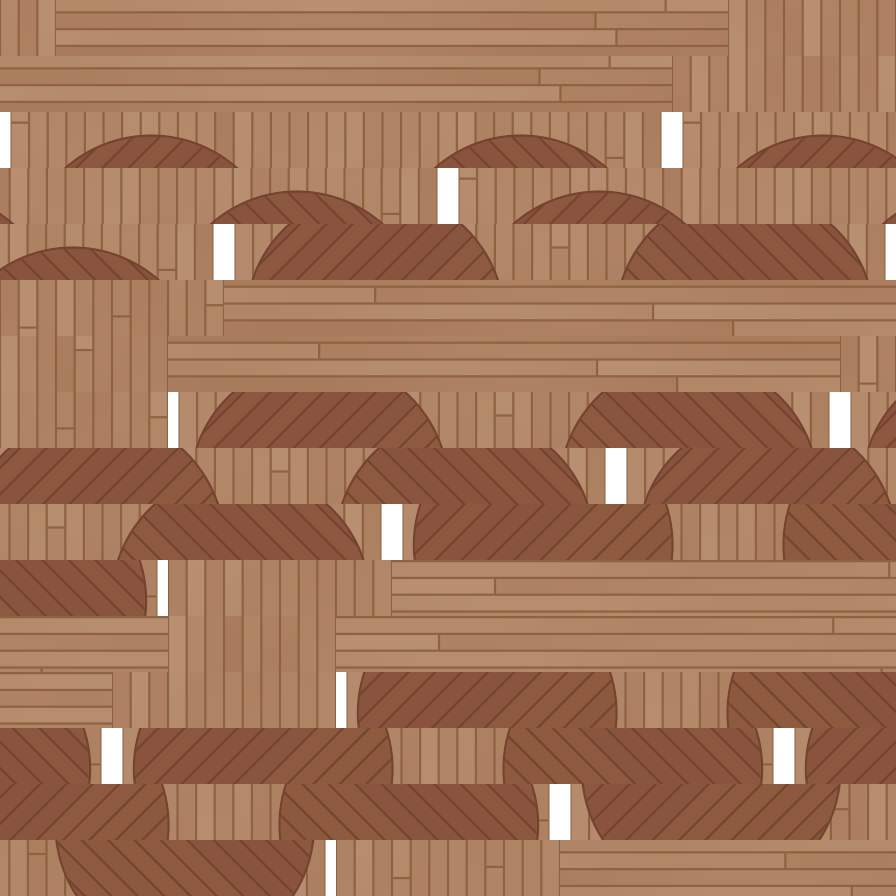
Give the GLSL for this pattern, as a WebGL 1 fragment shader.

```glsl
precision highp float;
// Wooden floor cut into sixteen strips: one long band of planks, medallions and
// white gaps runs from strip to strip, and each lap of the band shows the next
// slice down of the same floor. Lengths are in strip heights, y points down.

uniform vec2 u_resolution;

const float STRIPS = 16.0;
const float LAP = 83.0;             // band length before the next slice starts
const float LAP_START = 3.0;        // part of the first lap that is cut off
const float PANELS_END = 35.0;      // plank panels first, then medallion bays
const float BAY = 12.0;             // width of a bay and of a long-plank panel
const float PANEL_STEP = 15.0;
const float GAP = 0.1875;           // white margin at both ends of a bay
const vec2 DISC_CENTER = vec2(2.70, 2.73);
const float DISC_RADIUS = 2.31;
const float UPRIGHT_WIDTH = 0.33333;
const float BAY_PLANK_WIDTH = 0.33214;
const float LONG_WIDTH = 0.3;
const float LONG_OFFSET = 0.22;
const float JOINT_STEP = 5.69;
const float JOINT_SPAN = 9.55;
const float LINE_HALF = 0.02;

const vec3 WOOD_LIGHT = vec3(0.720, 0.560, 0.440);
const vec3 WOOD_DEEP = vec3(0.655, 0.475, 0.355);
const vec3 WOOD_LINE = vec3(0.560, 0.390, 0.250);
const vec3 DISC_WOOD = vec3(0.535, 0.325, 0.240);
const vec3 DISC_WARM = vec3(0.565, 0.365, 0.250);
const vec3 DISC_LINE = vec3(0.455, 0.265, 0.190);

float hash(float n) {
  return fract(sin(n * 12.9898 + 4.137) * 4375.85);
}

// Coverage of the region d < 0, softened over one pixel.
float cover(float d, float px) {
  return clamp(0.5 - d / px, 0.0, 1.0);
}

// Distance to the nearest whole multiple of the given width.
float seamDistance(float x, float width) {
  return abs(fract(x / width + 0.5) - 0.5) * width;
}

// Plank field: x runs along the planks, y across; each plank has one joint.
vec3 planks(vec2 p, float width, float joint, float seed, float px) {
  float id = floor(p.y / width);
  float piece = id * 2.0 + step(joint, p.x) + seed;
  float tone = hash(piece);
  tone += 0.18 * sin(p.x * 0.7 + 6.28 * hash(piece + 51.0));
  vec3 wood = mix(WOOD_DEEP, WOOD_LIGHT, clamp(0.2 + 0.8 * tone, 0.0, 1.0));
  float d = min(seamDistance(p.y, width), abs(p.x - joint));
  return mix(wood, WOOD_LINE, cover(d - LINE_HALF, px));
}

// Upright planks whose joints step through the height in a fixed cycle.
vec3 uprights(vec2 p, float width, float firstJoint, float seed, float px) {
  float id = floor(p.x / width);
  float joint = mod(firstJoint + JOINT_STEP * id, JOINT_SPAN);
  return planks(p.yx, width, joint, seed, px);
}

vec3 longPlanks(vec2 p, float px) {
  p.y -= LONG_OFFSET;
  float joint = 16.0 * hash(floor(p.y / LONG_WIDTH) + 23.0);
  return planks(p, LONG_WIDTH, joint, 140.0, px);
}

// Long planks in two equal panels, with upright planks before, between and after.
vec3 panels(vec2 p, float px) {
  float x = mod(p.x - 4.0, PANEL_STEP);
  if (p.x >= 4.0 && p.x < 31.0 && x < BAY) return longPlanks(vec2(x, p.y), px);
  float local = p.x;
  if (p.x >= 31.0) local -= 31.0;
  else if (p.x >= 4.0) local -= 12.0;
  return uprights(vec2(local, p.y), UPRIGHT_WIDTH, 5.71, 60.0, px);
}

// Upright planks carrying two mirrored medallions of slanted boards.
vec3 bay(vec2 p, float px) {
  vec2 centered = vec2(p.x - 0.5 * BAY + 0.5 * BAY_PLANK_WIDTH, p.y);
  vec3 color = uprights(centered, BAY_PLANK_WIDTH, 1.42, 300.0, px);

  vec2 m = vec2(min(p.x, BAY - p.x), p.y);
  float slant = (m.x + m.y) * 0.70711;
  float warm = hash(floor(slant / UPRIGHT_WIDTH) + 90.0);
  vec3 disc = mix(DISC_WOOD, DISC_WARM, warm * warm);
  float edge = length(m - DISC_CENTER) - DISC_RADIUS;
  float seam = min(seamDistance(slant, UPRIGHT_WIDTH), abs(edge));
  disc = mix(disc, DISC_LINE, cover(seam - LINE_HALF, px));
  color = mix(color, disc, cover(edge - LINE_HALF, px));

  return mix(color, vec3(1.0), cover(m.x - GAP, px));
}

void main() {
  vec2 t = gl_FragCoord.xy / u_resolution * STRIPS;
  float px = STRIPS / min(u_resolution.x, u_resolution.y);

  // Unroll the strips into the band, then find the lap and the slice.
  float down = STRIPS - t.y;
  float along = t.x + STRIPS * floor(down) + LAP_START;
  float lap = floor(along / LAP);
  vec2 p = vec2(along - lap * LAP, lap + fract(down));

  vec3 color;
  if (p.x < PANELS_END) {
    color = panels(p, px);
  } else {
    // The last of the four bays sits one slice lower.
    float index = floor((p.x - PANELS_END) / BAY);
    vec2 q = vec2(p.x - PANELS_END - index * BAY, p.y + step(2.5, index));
    color = bay(q, px);
  }
  gl_FragColor = vec4(color, 1.0);
}
```
